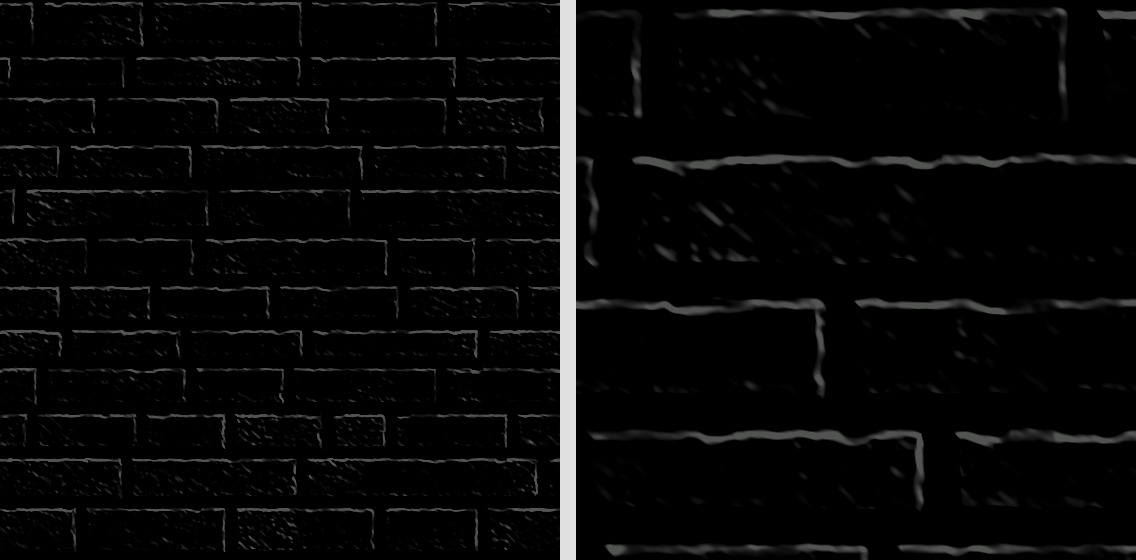
Left: the whole. Right: its middle third, enlarged.
A three.js fragment shader for this texture map:

```glsl
// Dark brick wall relief: worn bricks in twelve uneven courses, edges lit from the upper right.
varying vec2 vUv;

const float ROWS = 12.0;
const float MORTAR = 0.010;
const float BEVEL = 0.0068;
const vec2 LIGHT = vec2(0.6, 0.8);
const vec3 TINT = vec3(0.98, 1.0, 0.98);

float hash(vec2 p) {
  return fract(sin(dot(p, vec2(127.1, 311.7))) * 43758.5);
}

// Value noise that tiles over the canvas; cells is a whole number per axis.
float noise(vec2 uv, vec2 cells, float seed) {
  vec2 p = uv * cells, i = floor(p), f = fract(p);
  f = f * f * (3.0 - 2.0 * f);
  vec2 a = mod(i, cells) + seed, b = mod(i + 1.0, cells) + seed;
  return mix(mix(hash(a), hash(vec2(b.x, a.y)), f.x),
             mix(hash(vec2(a.x, b.y)), hash(b), f.x), f.y);
}

// Entry i of twelve values held in three vectors.
float pick(vec4 a, vec4 b, vec4 c, float i) {
  vec4 group = i < 4.0 ? a : (i < 8.0 ? b : c);
  vec4 mask = 1.0 - step(0.5, abs(vec4(0.0, 1.0, 2.0, 3.0) - mod(i, 4.0)));
  return dot(group, mask);
}

// Depth of a course's upper edge, measured down from the top.
float courseTop(float row) {
  if (row >= ROWS) return 1.0;
  return pick(vec4(0.0, 0.098, 0.171, 0.256), vec4(0.335, 0.422, 0.508, 0.586),
              vec4(0.654, 0.736, 0.815, 0.904), row);
}

float brickCount(float row) {
  return pick(vec4(4.0, 4.0, 5.0, 4.0), vec4(3.0, 4.0, 5.0, 4.0),
              vec4(4.0, 6.0, 3.0, 4.0), row);
}

float firstJoint(float row) {
  return pick(vec4(0.26, 0.023, 0.174, 0.11), vec4(0.03, 0.159, 0.11, 0.326),
              vec4(0.069, 0.052, 0.221, 0.139), row);
}

// Joint k of a course, in average brick lengths from its first joint.
float joint(float k, float row, float count) {
  float id = mod(k, count);
  return k + step(0.5, id) * 0.5 * (hash(vec2(id + 3.0, row * 7.0 + 1.0)) - 0.5);
}

float roundBox(vec2 p, vec2 halfSize, float radius) {
  vec2 q = abs(p) - halfSize + radius;
  return length(max(q, 0.0)) + min(max(q.x, q.y), 0.0) - radius;
}

// Slanted grain, falling to the right; whole-number shears keep it tiling.
float slantedGrain(vec2 uv) {
  vec2 shallow = vec2(uv.x - uv.y, uv.x + 2.0 * uv.y);
  vec2 steep = vec2(uv.x - uv.y, uv.x + uv.y);
  return 0.58 * noise(shallow, vec2(46.0, 58.0), 17.0)
       + 0.42 * noise(steep, vec2(94.0, 140.0), 43.0);
}

float wallHeight(vec2 uv) {
  float depth = fract(1.0 - uv.y);

  // Course and brick
  float row = 0.0;
  for (int i = 1; i < 12; i++) row += step(courseTop(float(i)), depth);
  float count = brickCount(row);
  float along = fract(uv.x - firstJoint(row)) * count;
  float k = floor(along + 0.5);
  if (along < joint(k, row, count)) k -= 1.0;
  vec2 id = vec2(mod(k, count), row);

  // Brick outline, leaving mortar on its left and below
  vec2 low = vec2(joint(k, row, count) / count + MORTAR, courseTop(row));
  vec2 high = vec2(joint(k + 1.0, row, count) / count, courseTop(row + 1.0) - MORTAR);
  vec2 local = vec2(along / count, depth) - 0.5 * (low + high);
  float corner = mix(0.003, 0.016, pow(hash(id + 51.0), 3.0));
  float edge = roundBox(local, 0.5 * (high - low), corner);

  // Grain and small chips eat into the outline
  float grain = slantedGrain(uv);
  float chips = smoothstep(0.6, 0.95, noise(uv, vec2(48.0, 54.0), 71.0));
  float eroded = edge + 0.0045 * grain + 0.0035 * chips;
  float body = smoothstep(0.0, BEVEL, -eroded);

  // Pitted face: rougher on some bricks, in patches and toward the rim
  float roughness = pow(hash(id + 23.0), 1.5);
  float patches = smoothstep(0.35, 0.75, noise(uv, vec2(12.0, 15.0), 5.0));
  float rim = 1.0 - smoothstep(0.004, 0.020, -edge);
  float pits = 0.0025 + 0.0045 * patches + 0.0075 * roughness * (0.3 + 0.7 * patches)
             + 0.005 * rim;
  return body * (BEVEL * 0.85 + pits * grain);
}

void main() {
  // Slope facing the light
  float reach = 0.0019;
  float slope = (wallHeight(vUv) - wallHeight(vUv + LIGHT * reach)) / reach;

  // Steeper faces catch light, in long runs broken by short gaps
  float runs = 0.5 * noise(vUv, vec2(28.0, 32.0), 131.0)
             + 0.5 * noise(vUv, vec2(98.0, 104.0), 167.0);
  float lit = max(slope - 0.3, 0.0) * 0.33 * mix(0.16, 1.0, smoothstep(0.22, 0.72, runs));
  gl_FragColor = vec4(TINT * min(lit, 0.33), 1.0);
}
```
